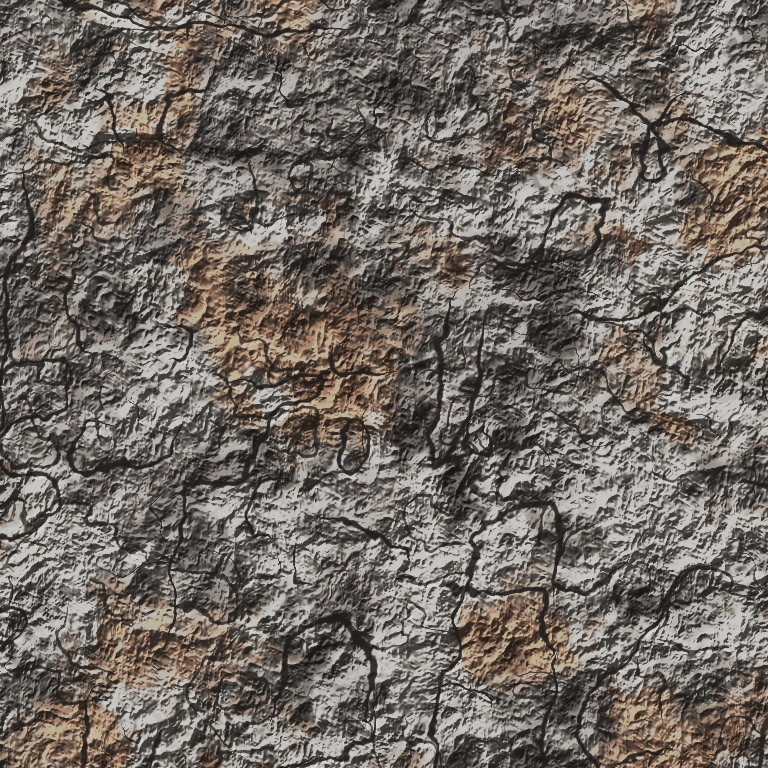
This texture is drawn by a Shadertoy shader. Its source:

```glsl
// Weathered cliff rock: dark grey stone with pale crusts, rust stains and thin cracks.

const vec3 DARK_STONE = vec3(0.335, 0.320, 0.308);
const vec3 GREY_STONE = vec3(0.450, 0.430, 0.410);
const vec3 PALE_CRUST = vec3(0.660, 0.642, 0.610);
const vec3 RUST_STAIN = vec3(0.590, 0.430, 0.330);
const vec3 CREVICE    = vec3(0.120, 0.112, 0.105);
const vec2 LIGHT_DIR  = vec2(-0.5, 0.866);
const mat2 TURN = mat2(0.8, 0.6, -0.6, 0.8);

float hash(vec2 p) {
    return fract(sin(dot(p, vec2(127.1, 311.7))) * 43758.5453);
}

float noise(vec2 p) {
    vec2 cell = floor(p), f = fract(p);
    f = f * f * (3.0 - 2.0 * f);
    float low  = mix(hash(cell), hash(cell + vec2(1.0, 0.0)), f.x);
    float high = mix(hash(cell + vec2(0.0, 1.0)), hash(cell + vec2(1.0, 1.0)), f.x);
    return mix(low, high, f.y);
}

// Layered noise; sharp = 1 folds every layer into ridges
float layers(vec2 p, int count, float gain, float sharp) {
    float sum = 0.0, total = 0.0, weight = 1.0;
    for (int i = 0; i < count; i++) {
        float n = noise(p);
        sum += weight * mix(n, 1.0 - abs(2.0 * n - 1.0), sharp);
        total += weight;
        weight *= gain;
        p = TURN * p * 2.03 + 17.3;
    }
    return sum / total;
}

float fbm(vec2 p, int count) { return layers(p, count, 0.5, 0.0); }

// Bends straight features into broken rock outlines
vec2 warp(vec2 p, float scale, float amount) {
    return p + amount * (vec2(fbm(p * scale, 4), fbm(p * scale + 41.0, 4)) - 0.5);
}

// Line of even width along a noise contour, tapering out along its length
float crack(vec2 p, vec2 scale, float width, float patchScale, float seed) {
    const float e = 0.0008;
    float n = noise(p * scale + seed);
    vec2 rise = vec2(noise((p + vec2(e, 0.0)) * scale + seed),
                     noise((p + vec2(0.0, e)) * scale + seed)) - n;
    float dist = abs(n - 0.5) * e / max(length(rise), 0.00001);
    float presence = smoothstep(0.42, 0.66, noise(p * patchScale + seed * 1.7));
    float w = width * presence + 0.00001;
    return smoothstep(0.0, 0.25, presence) * (1.0 - smoothstep(0.35 * w, w, dist));
}

float cracks(vec2 p) {
    vec2 bent = warp(p, 20.0, 0.045);
    bent.x -= 0.14 * bent.y;
    float upright = crack(bent, vec2(7.5, 1.5), 0.0058, 4.0, 3.1);
    float level   = crack(bent, vec2(2.0, 6.0), 0.0042, 4.5, 23.7);
    float plates  = crack(bent, vec2(12.0, 14.0), 0.0046, 8.0, 57.2);
    float chips   = crack(bent, vec2(24.0, 30.0), 0.0034, 14.0, 83.9);
    return max(max(upright, level), max(plates, 0.85 * chips));
}

// Share of pale crust, thickest below the middle ledge
float crustMask(vec2 p) {
    vec2 q = warp(p, 14.0, 0.06);
    float ledge = smoothstep(0.50, 0.455, p.y) * mix(0.45, 1.0, smoothstep(0.02, 0.28, p.y));
    float patchNoise = layers(q * vec2(8.0, 9.0) + 8.4, 5, 0.62, 0.0);
    return smoothstep(0.49, 0.57, patchNoise + 0.095 * ledge - 0.065);
}

// Share of rust, gathered in a band above the ledge
float rustMask(vec2 p) {
    float band = smoothstep(0.48, 0.54, p.y) * (1.0 - smoothstep(0.62, 0.84, p.y));
    float stain = fbm(warp(p, 9.0, 0.06) * 6.0 + 71.0, 5);
    return smoothstep(0.47, 0.68, stain + 0.10 * band - 0.02);
}

float relief(vec2 p) {
    vec2 q = warp(p, 12.0, 0.028);
    float body   = fbm(q * 8.0, 4);
    float ridges = layers(q * vec2(15.0, 14.0) + 5.0, 5, 0.60, 1.0);
    float pits   = noise(p * 125.0) * noise(TURN * p * 84.0 + 9.0);
    return 0.30 * body + 0.42 * ridges + 0.026 * pits;
}

void mainImage(out vec4 fragColor, in vec2 fragCoord) {
    vec2 p = fragCoord / iResolution.y;

    // Slope towards the light, hollows and cracks with lit lower lips
    float stepSize = 0.0024;
    float height = relief(p);
    float slope = (height - relief(p + LIGHT_DIR * stepSize)) / stepSize;
    float hollow = smoothstep(0.40, 0.33, height);
    float gap = cracks(p);
    float rim = cracks(p + LIGHT_DIR * 0.0045) * (1.0 - gap);

    // Stone, rust and crust
    float grain = noise(p * 260.0) + noise(TURN * p * 170.0) - 1.0;
    float mottle = fbm(p * 26.0 + 31.0, 4);
    float flecks = smoothstep(0.38, 0.58, layers(p * 44.0, 3, 0.7, 1.0));
    float crust = crustMask(p) * mix(0.25, 1.0, flecks);
    vec3 color = mix(DARK_STONE, GREY_STONE, smoothstep(0.36, 0.62, mottle));
    color = mix(color, RUST_STAIN, 0.70 * rustMask(p) * mix(0.5, 1.0, flecks));
    color = mix(color, PALE_CRUST, 0.92 * crust);

    // Raking light, grit and shadowed cracks
    float light = 0.115 * slope * mix(0.85, 1.15, crust) + 0.30 * grain;
    color *= exp(clamp(light, -0.95, 0.55));
    color *= 1.0 - 0.30 * hollow;
    color *= 1.0 + 0.28 * rim;
    color = mix(color, CREVICE, 0.90 * gap);
    color = min(color, 0.70 + 0.20 * (color - 0.70));
    fragColor = vec4(clamp(color, 0.07, 0.84), 1.0);
}
```
